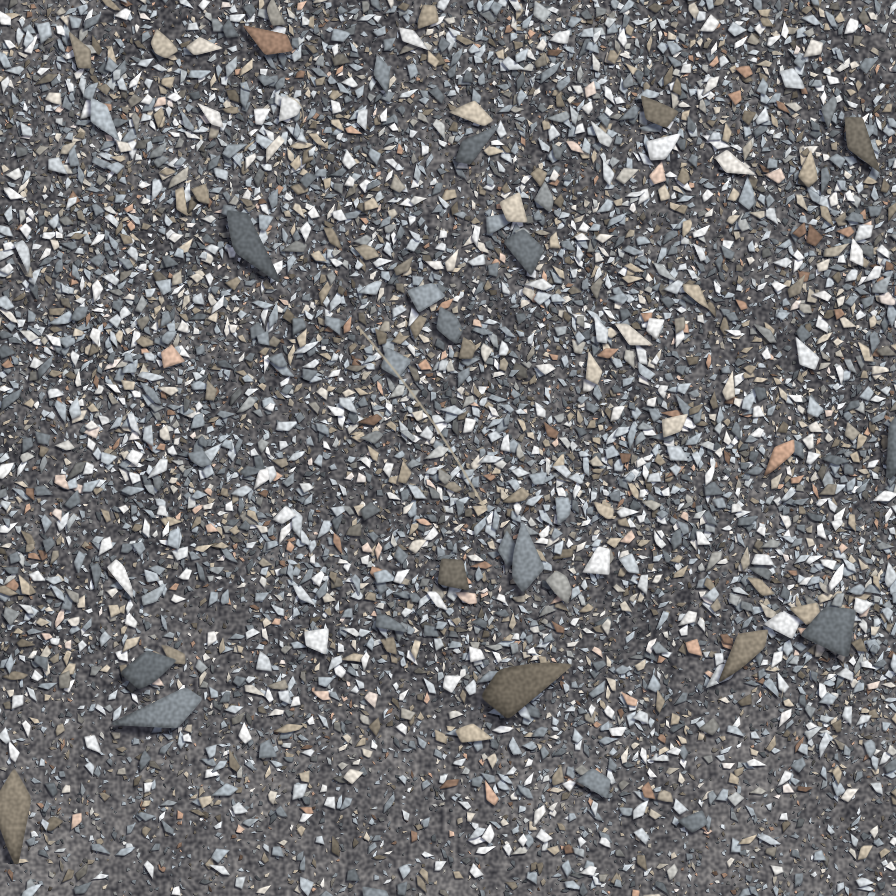
Reproduce this texture procedurally as a three.js fragment shader.

```glsl
// Loose gravel on dark packed soil, seen from above in low, cool daylight.
// Layers of jittered grid cells each hold a rounded random polygon, from fine
// grit up to a few dull rocks; gradient noise drives soil and stone density.
varying vec2 vUv;

#define PI 3.14159265
#define EDGE 0.0010
#define SHADOW_SHIFT vec2(-0.20, -0.26)
#define LIGHT_DIR vec2(0.6, 0.8)
#define SHADOW_TINT vec3(0.47, 0.48, 0.54)
#define SOIL_DARK vec3(0.20, 0.20, 0.22)
#define SOIL_LIGHT vec3(0.50, 0.49, 0.49)
#define STRAW_COLOR vec3(0.72, 0.68, 0.60)
#define COOL_TINT vec3(0.95, 1.00, 1.04)
#define TAN_TINT vec3(1.07, 1.00, 0.89)
#define RUST_TINT vec3(1.12, 0.92, 0.79)

vec3 hash3(vec2 p) {
  vec3 q = fract(p.xyx * vec3(0.1031, 0.1030, 0.0973));
  q += dot(q, q.yxz + 33.33);
  return fract((q.xxy + q.yzz) * q.zyx);
}

float cornerSlope(vec2 cell, vec2 offset) {
  float a = 2.0 * PI * hash3(cell).x;
  return dot(vec2(cos(a), sin(a)), offset);
}

float gradientNoise(vec2 p) {
  vec2 i = floor(p), f = fract(p);
  vec2 u = f * f * f * (f * (f * 6.0 - 15.0) + 10.0);
  vec2 e = vec2(1.0, 0.0);
  return mix(mix(cornerSlope(i, f), cornerSlope(i + e, f - e), u.x),
             mix(cornerSlope(i + e.yx, f - e.yx), cornerSlope(i + 1.0, f - 1.0), u.x), u.y);
}

// Stones thin out in patches and toward the bottom, most of all at the left.
float stoneCover(vec2 p) {
  float rise = smoothstep(-0.05, 0.50, p.y + 0.15 * (p.x - 0.5));
  return (0.92 + 0.9 * gradientNoise(p * 6.0 + 3.7)) * mix(0.30, 1.0, rise);
}

// Rounded polygon gauge: 0 at the centre, 1 on the outline.
float stoneGauge(vec2 p, vec3 rnd) {
  float total = 0.0;
  for (int i = 0; i < 6; i++) {
    float k = float(i);
    float a = k * PI / 3.0 + 0.7 * sin(k * 2.4 + rnd.x * 40.0);
    float reach = 0.88 + 0.20 * sin(k * 3.7 + rnd.y * 50.0);
    float s = max(dot(p, vec2(cos(a), sin(a))) / reach, 0.0);
    s *= s;
    s *= s;
    total += s * s * s;
  }
  return pow(total + 1e-9, 1.0 / 12.0);
}

vec3 stoneColor(vec3 rnd, vec2 tone) {
  vec3 tint = mix(COOL_TINT, TAN_TINT, smoothstep(0.45, 0.80, rnd.y));
  tint = mix(tint, RUST_TINT, step(0.94, rnd.y));
  float value = mix(tone.x, tone.y, rnd.z);
  return value * mix(tint, vec3(1.0), smoothstep(0.7, 1.0, value));
}

// One layer of stones with soft cast shadows; radius is in cell units.
vec3 addStones(vec3 col, vec2 uv, float cells, vec2 radius, float density, vec2 tone) {
  vec2 p = uv * cells, base = floor(p);
  float grain = gradientNoise(uv * 230.0 + cells);
  for (int y = -1; y <= 1; y++) {
    for (int x = -1; x <= 1; x++) {
      vec2 id = base + vec2(float(x), float(y));
      vec3 place = hash3(id + cells * 1.7);
      vec3 look = hash3(id + cells * 2.3 + 71.0);
      vec2 center = id + 0.5 + 0.8 * (place.xy - 0.5);
      float r = mix(radius.x, radius.y, look.x * look.x);
      vec2 d = (p - center) / r;
      if (dot(d, d) > 5.0 || place.z > density * stoneCover(center / cells)) continue;

      float turn = 2.0 * PI * fract(look.x * 17.0 + look.y * 5.0);
      float c = cos(turn), s = sin(turn);
      mat2 spin = mat2(c, -s, s, c);
      vec2 stretch = vec2(0.88, mix(1.0, 1.55, place.x));
      float g = stoneGauge(spin * d * stretch, look);
      float shade = stoneGauge(spin * (d - SHADOW_SHIFT) * stretch, look);
      float soft = EDGE * cells / r;
      float body = 1.0 - smoothstep(-soft, soft, g - 1.0);
      float light = 1.0 + 0.17 * dot(d, LIGHT_DIR) * smoothstep(0.2, 1.0, g);
      light *= 1.0 - 0.22 * smoothstep(0.65, 1.05, g);
      col *= mix(SHADOW_TINT, vec3(1.0), smoothstep(0.80, 1.25, shade));
      col = mix(col, stoneColor(look, tone) * (light + 0.22 * grain), body);
    }
  }
  return col;
}

vec3 soilColor(vec2 uv) {
  float n = 0.50 + 0.35 * gradientNoise(uv * 9.0) + 0.50 * gradientNoise(uv * 70.0)
          + 0.75 * gradientNoise(uv * 210.0);
  n += 0.22 * (1.0 - smoothstep(0.0, 0.35, uv.y));
  return mix(SOIL_DARK, SOIL_LIGHT, clamp(n, 0.0, 1.2));
}

// Thin tapered stalk from a to b.
vec3 addStalk(vec3 col, vec2 uv, vec2 a, vec2 b, float width) {
  vec2 ab = b - a;
  float t = clamp(dot(uv - a, ab) / dot(ab, ab), 0.0, 1.0);
  float d = length(uv - a - ab * t - vec2(0.006, 0.004) * sin(t * PI));
  return mix(col, STRAW_COLOR, 0.8 * (1.0 - smoothstep(width - EDGE, width + EDGE, d)));
}

void main() {
  vec3 col = soilColor(vUv);
  col = addStones(col, vUv, 190.0, vec2(0.24, 0.50), 0.60, vec2(0.28, 0.76));
  col = addStones(col, vUv, 112.0, vec2(0.26, 0.52), 0.62, vec2(0.34, 0.92));
  col = addStones(col, vUv, 70.0, vec2(0.30, 0.54), 0.60, vec2(0.40, 0.98));
  col = addStones(col, vUv, 52.0, vec2(0.28, 0.50), 0.42, vec2(0.44, 1.00));
  col = addStones(col, vUv, 29.0, vec2(0.30, 0.50), 0.10, vec2(0.50, 0.98));
  col = addStones(col, vUv, 9.0, vec2(0.17, 0.29), 0.20, vec2(0.40, 0.60));

  // Scattered twigs and one long straw.
  for (int i = 0; i < 9; i++) {
    vec3 h = hash3(vec2(float(i) * 7.0, 19.0));
    float a = h.z * 2.0 * PI;
    col = addStalk(col, vUv, h.xy, h.xy + 0.035 * vec2(cos(a), sin(a)), 0.0007);
  }
  col = addStalk(col, vUv, vec2(0.40, 0.635), vec2(0.54, 0.435), 0.0012);
  gl_FragColor = vec4(clamp(col, 0.0, 1.0), 1.0);
}
```
